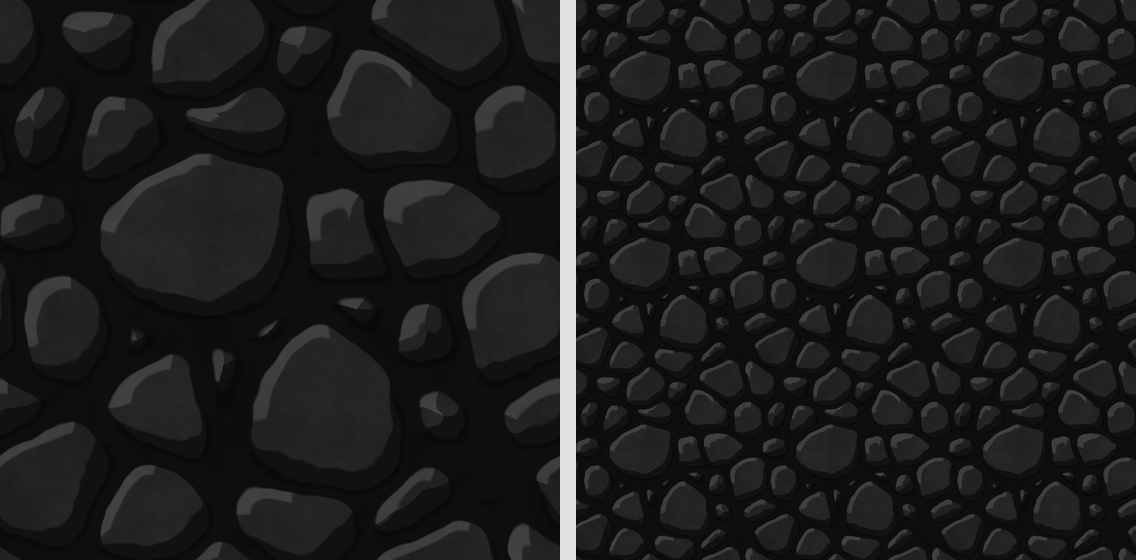
Left, the tile; right, the same tile 3 across and 3 down.
A three.js fragment shader for this texture:

```glsl
varying vec2 vUv;

#define CELLS 6.0        // stone sites across the tile
#define SIZE_SPREAD 1.3  // how far large stones crowd out small ones
#define GAP 0.085        // half gap between stones, in cells
#define ROUNDING 10.0    // higher gives sharper corners
#define RIM 0.125        // width of the lit rim, in cells
#define SIDE 0.17        // width of the shaded side, in cells
#define WOBBLE 0.17      // unevenness of the outlines, in cells
#define SOFT 0.014       // edge smoothing, in cells
#define GAP_COLOR vec3(0.058, 0.052, 0.057)
#define FACE_DARK vec3(0.122, 0.115, 0.122)
#define FACE_LIGHT vec3(0.160, 0.156, 0.160)
#define RIM_COLOR vec3(0.255, 0.247, 0.253)

vec3 hash3(vec2 p) {
  vec3 q = fract(vec3(p.xyx) * vec3(0.1031, 0.1030, 0.0973));
  q += dot(q, q.yxz + 33.33);
  return fract((q.xxy + q.yzz) * q.zyx);
}

// Gradient noise that wraps after a whole number of periods
float cornerSlope(vec2 corner, vec2 offset, float period) {
  float angle = 6.2832 * hash3(mod(corner, period) + period).x;
  return dot(vec2(cos(angle), sin(angle)), offset);
}
float gradientNoise(vec2 uv, float period) {
  vec2 i = floor(uv * period);
  vec2 f = uv * period - i;
  vec2 u = f * f * f * (f * (f * 6.0 - 15.0) + 10.0);
  vec2 e = vec2(1.0, 0.0);
  float lower = mix(cornerSlope(i, f, period),
                    cornerSlope(i + e.xy, f - e.xy, period), u.x);
  float upper = mix(cornerSlope(i + e.yx, f - e.yx, period),
                    cornerSlope(i + e.xx, f - e.xx, period), u.x);
  return mix(lower, upper, u.y);
}

// Site position in xy, squared reach in z
vec3 stoneSite(vec2 cell) {
  vec3 h = hash3(mod(cell, CELLS) + 17.0);
  return vec3(cell + 0.1 + 0.8 * h.xy, SIZE_SPREAD * h.z * h.z);
}
float sitePower(vec2 p, vec3 site) {
  vec2 v = p - site.xy;
  return dot(v, v) - site.z;
}

// Cell of the stone that owns p in a weighted Voronoi diagram
vec2 owningCell(vec2 p) {
  vec2 owner = floor(p);
  float best = 1000.0;
  for (int y = -2; y <= 2; y++)
    for (int x = -2; x <= 2; x++) {
      vec2 cell = floor(p) + vec2(x, y);
      float reach = sitePower(p, stoneSite(cell));
      if (reach < best) { best = reach; owner = cell; }
    }
  return owner;
}

// Rounded distance to the cell border in x, outward direction in yz
vec3 stoneBorder(vec2 p, vec2 owner) {
  vec3 site = stoneSite(owner);
  float total = 0.0;
  vec2 outward = vec2(0.0);
  for (int y = -3; y <= 3; y++)
    for (int x = -3; x <= 3; x++) {
      if (x == 0 && y == 0) continue;
      vec3 other = stoneSite(owner + vec2(x, y));
      vec2 toOther = other.xy - site.xy;
      float span = length(toOther);
      float d = 0.5 * (sitePower(p, other) - sitePower(p, site)) / span;
      float weight = exp(-ROUNDING * d);
      total += weight;
      outward += weight * toOther / span;
    }
  return vec3(-log(total) / ROUNDING, normalize(outward + 0.00001));
}

void main() {
  // Uneven outlines
  vec2 warp = vec2(gradientNoise(vUv, 9.0), gradientNoise(vUv + 0.37, 9.0));
  warp += 0.16 * vec2(gradientNoise(vUv, 31.0), gradientNoise(vUv + 0.61, 31.0));
  vec2 p = vUv * CELLS + WOBBLE * warp;

  vec2 owner = owningCell(p);
  vec3 border = stoneBorder(p, owner);
  vec3 tone = hash3(mod(owner, CELLS) + 71.0);
  float d = border.x - GAP * mix(0.6, 1.4, tone.x);
  float mottle = gradientNoise(vUv, 6.0) + 0.6 * gradientNoise(vUv, 17.0)
               + 0.4 * gradientNoise(vUv, 47.0);

  // Gaps, darkest beside the shaded sides
  float shade = dot(border.yz, normalize(vec2(0.45, -0.9)));
  float shadow = smoothstep(-GAP, -0.2 * GAP, d) * smoothstep(0.0, 0.3, shade);
  vec3 color = GAP_COLOR * (1.0 + 0.12 * mottle - 0.3 * shadow);

  // Stone sides and mottled faces
  float stone = smoothstep(-SOFT, SOFT, d);
  float sideWidth = SIDE * smoothstep(-0.1, 0.9, shade);
  float top = smoothstep(-SOFT, SOFT, d - sideWidth);
  float brightness = 0.3 + 0.4 * tone.y + 0.65 * mottle + 0.25 * gradientNoise(vUv, 90.0);
  vec3 face = mix(FACE_DARK, FACE_LIGHT, clamp(brightness, -0.2, 1.2));
  color = mix(color, mix(GAP_COLOR * 1.22, face, top), stone);

  // Lit rim with blunt ends on the upper left
  vec2 facing = normalize(border.yz + 0.8 * normalize(p - stoneSite(owner).xy + 0.00001));
  float light = dot(facing, normalize(vec2(-0.65, 0.76)));
  float ends = mix(0.45, 0.72, tone.z);
  float rimWidth = RIM * mix(0.75, 1.15, tone.y) * (1.0 + 0.5 * warp.x);
  float rim = smoothstep(ends, ends + 0.06, light) * stone
            * (1.0 - smoothstep(-SOFT, SOFT, d - rimWidth));
  color = mix(color, RIM_COLOR * (1.0 + 0.12 * mottle), 0.95 * rim);
  gl_FragColor = vec4(color, 1.0);
}
```
